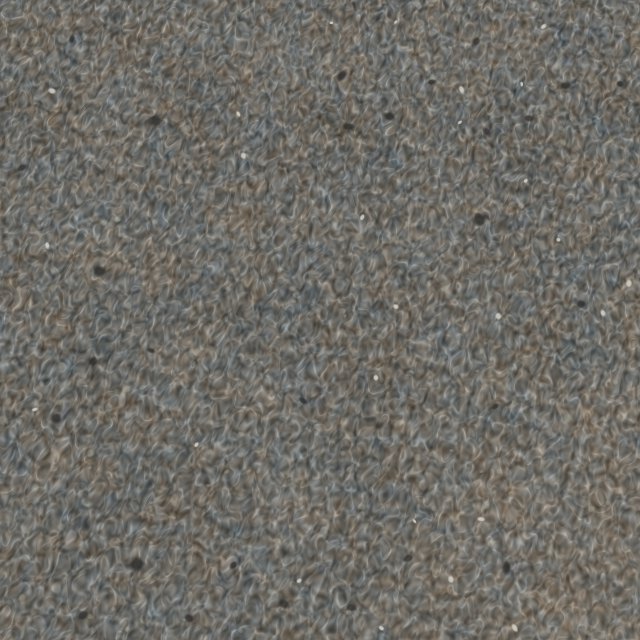
This texture is drawn by a three.js fragment shader. Its source:

```glsl
// Worn asphalt: fine leaning grains with thin pale curls on a grey ground.
// Warped gradient noise makes the grain, broad noise tints it warm or cool,
// and jittered cells scatter pale grains, bright chips and dark pits.
varying vec2 vUv;

const vec3 GROUND = vec3(0.408, 0.401, 0.380);
const vec3 WARM_SHIFT = vec3(0.055, 0.0, -0.050);
const vec3 PALE_GRAIN = vec3(0.61, 0.60, 0.55);
const vec3 BRIGHT_CHIP = vec3(0.84, 0.83, 0.79);
const vec3 DARK_PIT = vec3(0.17, 0.165, 0.16);
const float GRAIN_LEAN = 0.35;
const vec2 GRAIN_DENSITY = vec2(88.0, 62.0);

float hash(vec2 p) {
  return fract(sin(dot(p, vec2(127.1, 311.7))) * 43758.5453);
}

vec2 hash2(vec2 p) {
  return vec2(hash(p), hash(p + vec2(37.3, 17.9)));
}

mat2 rotation(float angle) {
  float c = cos(angle);
  float s = sin(angle);
  return mat2(c, s, -s, c);
}

float cornerSlope(vec2 cell, vec2 corner, vec2 f) {
  float angle = 6.2832 * hash(cell + corner);
  return dot(vec2(cos(angle), sin(angle)), f - corner);
}

// Gradient noise, centred on zero
float noise(vec2 p) {
  vec2 cell = floor(p);
  vec2 f = fract(p);
  vec2 u = f * f * f * (f * (f * 6.0 - 15.0) + 10.0);
  float low = mix(cornerSlope(cell, vec2(0.0), f),
                  cornerSlope(cell, vec2(1.0, 0.0), f), u.x);
  float high = mix(cornerSlope(cell, vec2(0.0, 1.0), f),
                   cornerSlope(cell, vec2(1.0), f), u.x);
  return mix(low, high, u.y);
}

float fbm(vec2 p) {
  float sum = 0.0;
  float weight = 1.0;
  for (int i = 0; i < 3; i++) {
    sum += weight * noise(p);
    p = rotation(0.6) * p * 2.1 + 19.7;
    weight *= 0.6;
  }
  return sum;
}

// Thin pale lines along the zero crossings of the noise
float curls(vec2 p, float width) {
  return 1.0 - smoothstep(0.0, width, abs(noise(p)));
}

// One soft, stretched spot in a random share of the cells
float scatter(vec2 p, float share, float radius, float seed) {
  vec2 cell = floor(p);
  vec2 id = cell + seed;
  vec2 centre = mix(vec2(0.3), vec2(0.7), hash2(id + 5.1));
  vec2 d = rotation(6.2832 * hash(id + 9.4)) * (p - cell - centre);
  d.y *= mix(1.0, 1.8, hash(id + 2.6));
  float size = radius * mix(0.6, 1.2, hash(id + 7.7));
  float spot = 1.0 - smoothstep(size * 0.45, size * 1.25, length(d));
  return spot * step(hash(id), share);
}

// Grains shrink gently towards the top
vec2 recede(vec2 uv) {
  return vec2((uv.x - 0.5) * mix(0.92, 1.12, uv.y),
              uv.y * (0.92 + 0.1 * uv.y));
}

// Brightness offset of the fine grain
float grainTone(vec2 ground) {
  vec2 p = rotation(GRAIN_LEAN) * ground * GRAIN_DENSITY.y;
  p.x *= GRAIN_DENSITY.x / GRAIN_DENSITY.y;
  p += 0.6 * vec2(noise(p * 0.55 + 31.0), noise(p * 0.55 + 73.0));
  float body = noise(p + 11.0);
  float detail = noise(p * 1.75 + 47.0);
  float pale = curls(p * 0.85 + 91.0, 0.19) * (0.65 + body);
  return 0.17 * body + 0.15 * detail + 0.10 * pale;
}

void main() {
  vec2 ground = recede(vUv);

  // Grey grain over broad, faint patches
  float patches = fbm(ground * 7.0 + 3.0);
  float corner = smoothstep(0.55, 0.0, distance(vUv, vec2(0.95, 0.02)));
  float tone = grainTone(ground) + 0.035 * patches + 0.025 * corner;
  vec3 color = GROUND + tone;

  // Brown and bluish stains, large and grain sized
  float stain = 0.6 * fbm(ground * 13.0 + 57.0) + 0.75 * noise(ground * 52.0 + 23.0);
  color += WARM_SHIFT * (stain + 0.25 * corner);

  // Scattered stones and holes
  float grains = scatter(ground * 38.0, 0.20, 0.22, 13.0);
  float chips = scatter(ground * 19.0, 0.10, 0.11, 41.0);
  float pits = scatter(ground * 13.0, 0.13, 0.13, 67.0);
  color = mix(color, PALE_GRAIN + 0.4 * tone, 0.55 * grains);
  color = mix(color, DARK_PIT, 0.75 * pits);
  color = mix(color, BRIGHT_CHIP, 0.85 * chips);

  gl_FragColor = vec4(clamp(color, 0.0, 1.0), 1.0);
}
```
